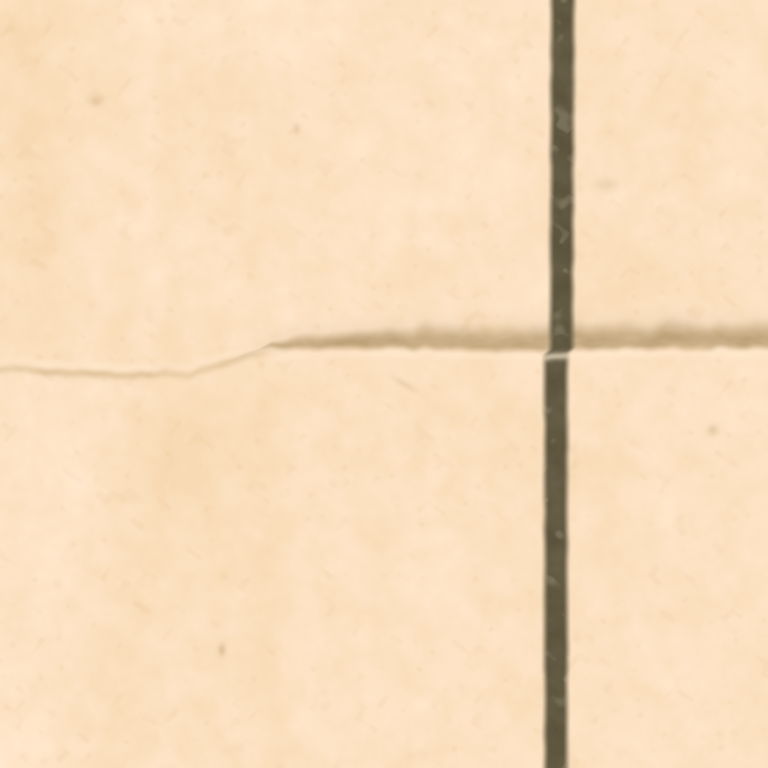
This texture is drawn by a WebGL 1 fragment shader. Its source:

```glsl
precision highp float;
// Aged cream paper with a horizontal torn fold and a dark vertical ruled line.

uniform vec2 u_resolution;

float hash(vec2 p) {
    return fract(sin(dot(p, vec2(127.1, 311.7))) * 43758.5453);
}

float noise(vec2 p) {
    vec2 cell = floor(p);
    vec2 f = fract(p);
    f = f * f * (3.0 - 2.0 * f);
    float low = mix(hash(cell), hash(cell + vec2(1.0, 0.0)), f.x);
    float high = mix(hash(cell + vec2(0.0, 1.0)), hash(cell + 1.0), f.x);
    return mix(low, high, f.y);
}

// Turn the lattice so that its axes do not show
vec2 turn(vec2 p) {
    return vec2(0.8 * p.x - 0.6 * p.y, 0.6 * p.x + 0.8 * p.y);
}

float fbm(vec2 p) {
    float sum = 0.0;
    float weight = 0.5;
    for (int i = 0; i < 3; i++) {
        sum += weight * (noise(p) - 0.5);
        p = turn(p) * 2.07 + 13.7;
        weight *= 0.6;
    }
    return sum;
}

// Soft bump of the given width around zero
float bump(float d, float width) {
    return exp(-d * d / (width * width));
}

// Soft oval stain
float stain(vec2 p, vec2 center, vec2 size) {
    vec2 d = (p - center) / size;
    return exp(-dot(d, d));
}

// Height of the fold's lower lip
float foldHeight(float x) {
    float left = 0.520 - 0.007 * smoothstep(0.0, 0.18, x);
    float right = 0.545 - 0.004 * bump(x - 0.69, 0.10);
    float wobble = 0.0040 * (noise(vec2(x * 65.0, 4.0)) - 0.5);
    return mix(left, right, smoothstep(0.235, 0.355, x)) + wobble;
}

// Thickness of the shadow above the lip
float shadowThickness(float x) {
    float wobble = 0.006 * (noise(vec2(x * 38.0, 9.0)) - 0.5);
    return 0.003 + 0.016 * smoothstep(0.32, 0.41, x)
        + 0.011 * smoothstep(0.41, 0.63, x) + wobble * smoothstep(0.34, 0.42, x);
}

// Broad tints, soft mottling and faint grain
vec3 paper(vec2 p, float above) {
    float tint = 0.26 + 0.50 * fbm(p * vec2(6.0, 5.0));
    tint += 0.55 * fbm(turn(p) * 17.0 + 3.0) + 0.95 * fbm(turn(p) * 36.0);
    tint += 0.50 * bump(p.x - 0.045, 0.055) * above;
    tint -= 0.30 * bump(p.x - 0.195, 0.016) * above;
    tint += 0.55 * stain(p, vec2(0.23, 0.39), vec2(0.08, 0.13));
    tint += 0.40 * stain(p, vec2(0.15, 0.12), vec2(0.05, 0.20));
    tint -= 0.35 * stain(p, vec2(0.10, 0.32), vec2(0.05, 0.16));
    tint += 0.18 * bump(p.x - 0.345, 0.022) * (1.0 - above);
    tint += 0.35 * stain(p, vec2(0.83, 0.65), vec2(0.08, 0.06));
    tint += 0.30 * stain(p, vec2(0.92, 0.84), vec2(0.12, 0.06));
    vec3 color = mix(vec3(0.996, 0.896, 0.778), vec3(0.970, 0.855, 0.705), tint);
    float fleck = smoothstep(0.76, 1.0, noise(turn(p) * 72.0 + 31.0));
    return color - fleck * vec3(0.016, 0.022, 0.028);
}

// A few larger brown specks
float specks(vec2 p) {
    float s = 0.45 * stain(p, vec2(0.125, 0.868), vec2(0.008, 0.006));
    s += 0.40 * stain(p, vec2(0.386, 0.832), vec2(0.005, 0.007));
    s += 0.30 * stain(p, vec2(0.790, 0.759), vec2(0.016, 0.009));
    s += 0.60 * stain(p, vec2(0.289, 0.154), vec2(0.005, 0.008));
    s += 0.45 * stain(p, vec2(0.928, 0.440), vec2(0.007, 0.007));
    float slope = p.y - 0.499 + 0.55 * (p.x - 0.528);
    return s + 0.28 * bump(slope, 0.005) * bump(p.x - 0.528, 0.016);
}

// Ruled line, shifted sideways where the fold crosses it
float ruledLine(vec2 p, float d) {
    float upperX = 0.731 + 0.004 * (p.y - 0.55);
    float center = mix(0.7240, upperX, smoothstep(-0.005, 0.005, d));
    float rough = 0.0016 * (noise(p * vec2(20.0, 45.0)) - 0.5);
    return smoothstep(0.0058, -0.0058, abs(p.x - center) - 0.0146 + rough);
}

void main() {
    vec2 p = gl_FragCoord.xy / u_resolution;
    float d = p.y - foldHeight(p.x);
    float opened = smoothstep(0.30, 0.38, p.x);

    vec3 color = paper(p, smoothstep(-0.01, 0.01, d));
    color = mix(color, vec3(0.70, 0.57, 0.40), specks(p) * 0.6);

    // Shadow under the raised lip, fading upward
    float thick = shadowThickness(p.x);
    float shade = smoothstep(-0.005, 0.008, d) * (1.0 - smoothstep(thick * 0.4, thick * 1.4, d));
    shade *= smoothstep(0.28, 0.35, p.x) * (0.92 + 0.5 * fbm(p * vec2(28.0, 60.0)));
    color = mix(color, vec3(0.735, 0.63, 0.465), shade * 0.88);
    color -= 0.03 * opened * bump(d - thick, 0.018) * smoothstep(0.0, 0.006, d);

    // Fine crease on the closed side, uneven along its length
    float uneven = 0.50 + 0.50 * noise(vec2(p.x * 32.0, 2.0));
    float crease = bump(d + 0.001, 0.0055) * (1.0 - smoothstep(0.34, 0.39, p.x));
    color = mix(color, vec3(0.81, 0.70, 0.53), crease * uneven * 0.60);

    // Ink with a few soft worn spots
    float ink = ruledLine(p, d);
    float worn = smoothstep(0.75, 1.0, noise(turn(p) * 75.0 + 7.0));
    vec3 inkColor = vec3(0.380, 0.345, 0.258) + 0.07 * fbm(p * 40.0) + 0.10 * worn;
    color = mix(color, inkColor, ink);

    // Pale paper edge along the fold, strongest across the ink
    float ridge = bump(d - mix(0.009, -0.006, opened), 0.0052);
    vec3 ridgeColor = mix(vec3(1.0, 0.912, 0.805), vec3(0.83, 0.78, 0.68), ink);
    color = mix(color, ridgeColor, ridge * mix(0.65 * uneven, 0.85, ink));

    gl_FragColor = vec4(clamp(color, 0.0, 1.0), 1.0);
}
```
